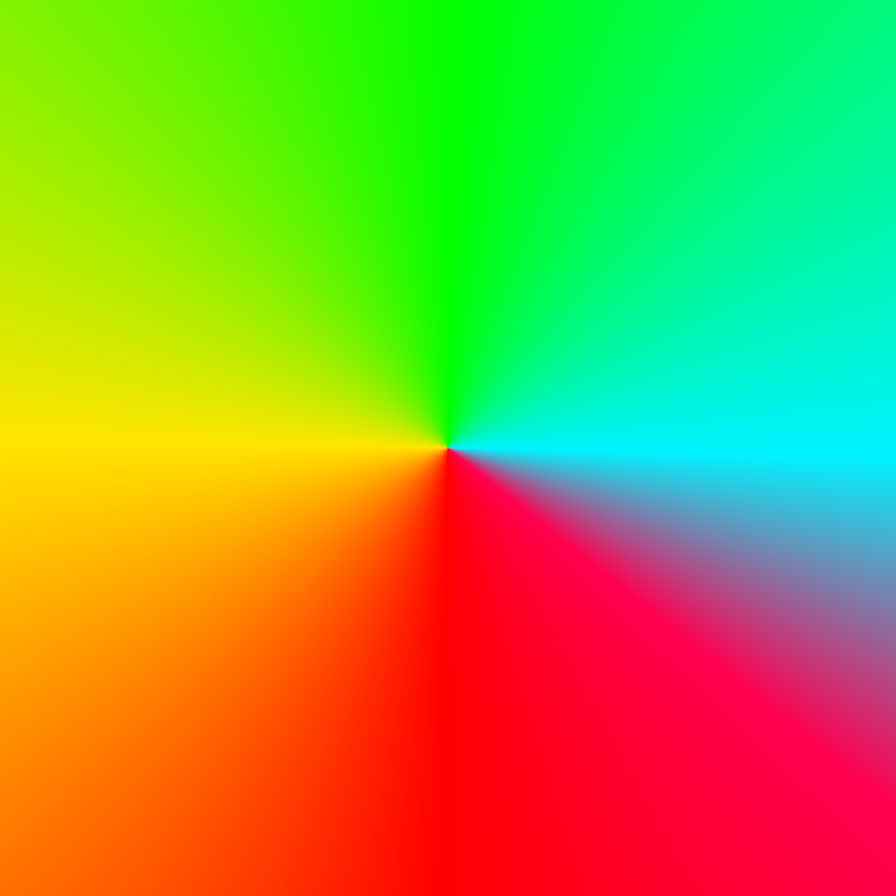
Reproduce this background procedurally as a Shadertoy shader.

```glsl
// A conic colour sweep around the middle of the canvas.
// The clockwise angle of each point, as a fraction of a turn, is run
// through a ring of colour stops that are blended linearly.

#define CENTER vec2(0.5, 0.5)
#define START_TURN 0.0035   // clockwise offset of the first stop, in turns
#define PINK_TURN 0.105     // where the short cyan to pink blend ends
#define CYAN vec3(0.0, 0.95, 1.0)
#define PINK vec3(1.0, 0.0, 0.31)
#define RED vec3(1.0, 0.0, 0.0)
#define YELLOW vec3(1.0, 0.9, 0.0)
#define GREEN vec3(0.0, 1.0, 0.0)

const float TAU = 6.2831853;

// Clockwise angle from the right-hand axis, 0 to 1
float clockwiseTurn(vec2 p) {
    float angle = dot(p, p) > 0.0 ? atan(-p.y, p.x) : 0.0;
    return fract(angle / TAU - START_TURN);
}

// Linear blend along the ring; each stop holds a colour and its position
vec3 sweepColor(float turn) {
    vec4 stops[6] = vec4[6](
        vec4(CYAN, 0.0), vec4(PINK, PINK_TURN), vec4(RED, 0.25),
        vec4(YELLOW, 0.5), vec4(GREEN, 0.75), vec4(CYAN, 1.0));
    vec3 color = stops[0].rgb;
    for (int i = 1; i < 6; i++) {
        float blend = (turn - stops[i - 1].a) / (stops[i].a - stops[i - 1].a);
        color = mix(color, stops[i].rgb, clamp(blend, 0.0, 1.0));
    }
    return color;
}

void mainImage(out vec4 fragColor, in vec2 fragCoord) {
    // Equal units on both axes keep the angles true at any aspect
    vec2 p = (fragCoord - CENTER * iResolution.xy) / iResolution.y;
    vec3 color = sweepColor(clockwiseTurn(p));

    // Soften the single point where all colours meet
    vec3 hubColor = (CYAN + PINK + RED + YELLOW + GREEN) / 5.0;
    float hub = 1.0 - smoothstep(0.0, 1.5 / iResolution.y, length(p));
    fragColor = vec4(mix(color, hubColor, hub), 1.0);
}
```
